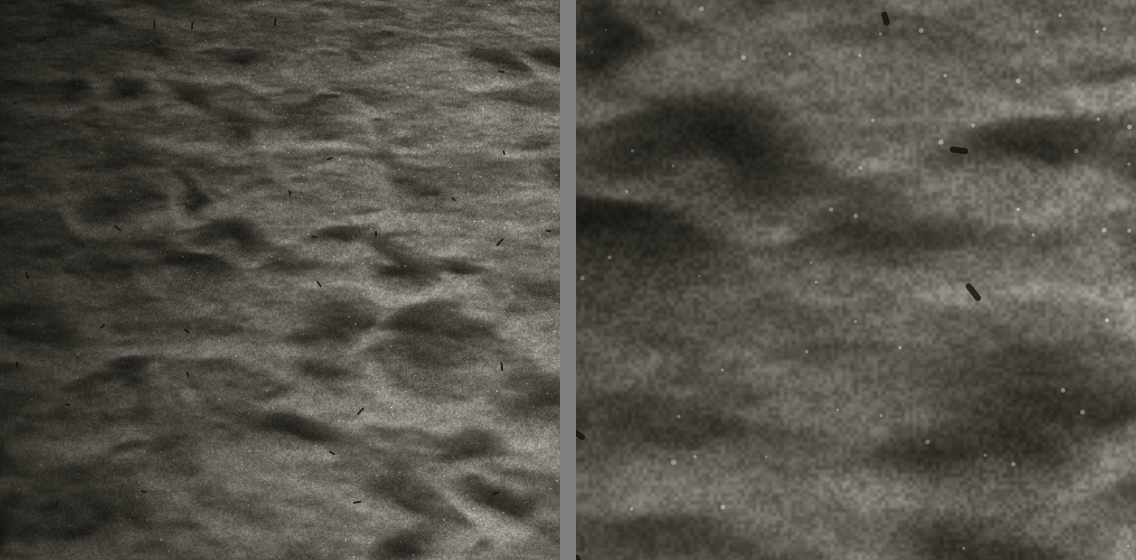
Left, the full canvas; right, a detail of the centre.
This texture is drawn by a WebGL 2 fragment shader. Its source:

```glsl
#version 300 es
precision highp float;
// Trampled dark sand seen at a slant, lit low from behind, fading to shadow on the left.
uniform vec2 u_resolution;
out vec4 fragColor;

vec2 hash2(vec2 p) {
  vec3 v = fract(vec3(p.xyx) * vec3(0.1031, 0.1030, 0.0973));
  v += dot(v, v.yzx + 33.33);
  return fract((v.xx + v.yz) * v.zy);
}

vec2 noise2(vec2 p) {
  vec2 i = floor(p), f = fract(p);
  f = f * f * (3.0 - 2.0 * f);
  return mix(mix(hash2(i), hash2(i + vec2(1, 0)), f.x),
             mix(hash2(i + vec2(0, 1)), hash2(i + vec2(1, 1)), f.x), f.y);
}

float fbm(vec2 p) {
  float sum = 0.0, amp = 0.5;
  for (int i = 0; i < 4; i++) {
    sum += amp * noise2(p).x;
    p = mat2(1.6, 1.1, -1.1, 1.6) * p + 5.3;
    amp *= 0.5;
  }
  return sum;
}

// Hollows pressed into a plane, joined by a smooth minimum so ridges stay between them
float hollows(vec2 p, float sharpness) {
  vec2 cell = floor(p);
  float sum = 1.0;
  for (int y = -1; y <= 1; y++) {
    for (int x = -1; x <= 1; x++) {
      vec2 id = cell + vec2(x, y);
      vec2 shape = hash2(id + 71.0);
      vec2 offset = p - id - 0.5 - 0.8 * (hash2(id) - 0.5);
      float reach = smoothstep(1.1, 0.75, length(offset));
      float radius = mix(0.4, 0.85, shape.x);
      float depth = mix(0.15, 0.65, shape.y * shape.y);
      float dist = length(offset * vec2(mix(0.75, 1.1, shape.y), 1.0));
      float wall = depth * (pow(dist * dist + 0.006, 0.7) / radius - 1.0);
      sum += reach * exp(-sharpness * wall);
    }
  }
  return -log(sum) / sharpness;
}

float terrain(vec2 p) {
  vec2 bent = p + 0.6 * (noise2(p * 1.1) - 0.5) + 0.2 * (noise2(p * 2.7 + 9.0) - 0.5);
  return hollows(bent, 10.0)
       + 0.17 * hollows(bent * 2.1 + 7.0, 9.0)
       + 0.30 * fbm(p * vec2(0.9, 1.3) + 3.0);
}

// Canvas to ground plane: features shrink and flatten towards the top
vec2 groundPoint(vec2 uv) {
  float nearness = 2.4 - uv.y;
  return vec2(14.5 * (uv.x - 0.5), 45.0) / nearness + 40.0;
}

// Brightness of the slope: facing away from the viewer is lit
float relief(vec2 p, float height) {
  const float STEP = 0.035;
  float back = height - terrain(p + vec2(0, STEP));
  float side = height - terrain(p + vec2(STEP, 0));
  float slope = 1.25 * (back + 0.25 * side) / STEP;
  return 1.0 + 0.52 * slope / sqrt(1.0 + slope * slope);
}

float lamp(vec2 uv) {
  float across = smoothstep(-0.3, 0.82, uv.x - 0.16 * (uv.y - 0.5));
  float farFade = 1.0 - 0.22 * smoothstep(0.8, 1.05, uv.y);
  return mix(0.09, 0.385, across) * farFade;
}

// Sparse pale grains
float glints(vec2 uv, float count, float soft) {
  vec2 p = uv * count, id = floor(p);
  vec2 pick = hash2(id + 13.0);
  float dist = length(fract(p) - 0.25 - 0.5 * hash2(id)) / count;
  float size = mix(0.0006, 0.0016, pick.y);
  return step(0.91, pick.x) * smoothstep(size + soft, size - soft, dist);
}

// Sparse dark slivers of debris
float slivers(vec2 uv, float count, float soft) {
  vec2 p = uv * count, id = floor(p);
  vec2 pick = hash2(id + 29.0);
  vec2 d = (fract(p) - 0.25 - 0.5 * hash2(id + 3.0)) / count;
  float angle = 6.283 * pick.y;
  vec2 axis = vec2(cos(angle), sin(angle));
  float len = mix(0.002, 0.007, fract(pick.y * 7.0));
  d -= axis * clamp(dot(d, axis), -len, len);
  return step(0.83, pick.x) * smoothstep(0.0018 + soft, 0.0018 - soft, length(d));
}

void main() {
  vec2 uv = gl_FragCoord.xy / u_resolution;
  float soft = 0.6 / u_resolution.y;
  vec2 ground = groundPoint(uv);
  float height = terrain(ground);

  // Slopes and darkened hollows
  float tone = lamp(uv) * relief(ground, height);
  float sunk = smoothstep(0.0, -0.45, height);
  tone *= mix(1.12, 0.70, sunk);

  // Grain, rougher inside the hollows
  float fine = noise2(uv * 430.0).x - 0.5;
  float coarse = noise2(uv * vec2(190.0, 230.0) + 17.0).y - 0.5;
  float patches = fbm(uv * 38.0) - 0.47;
  tone *= 1.0 + mix(0.30, 0.42, sunk) * fine + 0.16 * coarse + 0.22 * patches;

  tone += 0.7 * lamp(uv) * glints(uv, 75.0, soft);
  tone = mix(tone, 0.06, 0.8 * slivers(uv, 13.0, soft));

  vec3 tint = mix(vec3(1.03, 1.0, 0.83), vec3(1.03, 1.0, 0.93), smoothstep(0.08, 0.4, tone));
  fragColor = vec4(clamp(tone * tint, 0.0, 1.0), 1.0);
}
```
